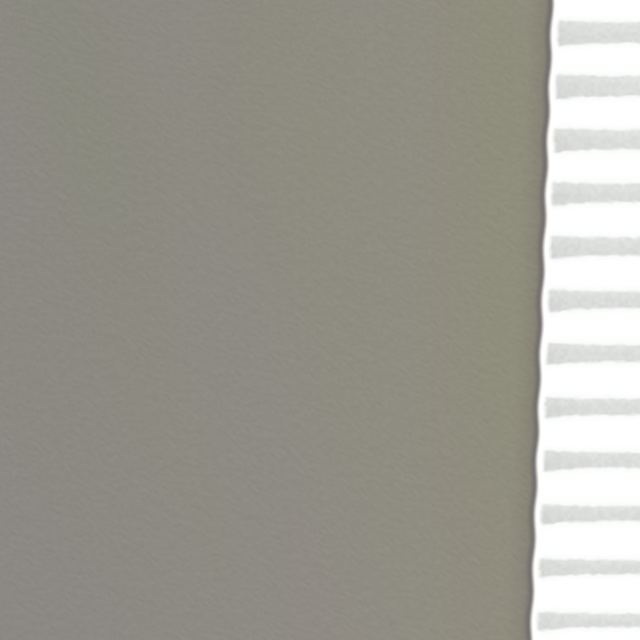
Write a WebGL 1 fragment shader that draws this texture.

```glsl
precision highp float;
uniform vec2 u_resolution;

float hash(vec2 p) {
  return fract(sin(dot(p, vec2(127.1, 311.7))) * 43758.5453);
}

float noise(vec2 p) {
  vec2 i = floor(p);
  vec2 f = fract(p);
  f = f * f * (3.0 - 2.0 * f);
  return mix(mix(hash(i), hash(i + vec2(1.0, 0.0)), f.x),
             mix(hash(i + vec2(0.0, 1.0)), hash(i + vec2(1.0, 1.0)), f.x), f.y);
}

// Matte panel: soft chroma drift, fine grain and slanted pits
vec3 panelColor(vec2 uv) {
  vec3 color = mix(vec3(0.545, 0.538, 0.508), vec3(0.563, 0.552, 0.512), smoothstep(0.0, 0.7, uv.x));
  float drift = noise(vec2(uv.x * 6.0 + uv.y * 1.5, uv.y * 2.5)) - 0.5;
  color += drift * vec3(-0.003, 0.005, -0.022);
  color += vec3(0.0, 0.003, -0.018) * smoothstep(0.6, 0.8, uv.x);

  vec2 slanted = vec2(uv.x + uv.y, (uv.y - uv.x) * 0.6);
  float relief = noise(slanted * 150.0) - noise(slanted * 150.0 + vec2(0.5, 0.3));
  color += relief * 0.018 + (noise(uv * 240.0) - 0.5) * 0.012;
  color -= 0.03 * smoothstep(0.93, 1.0, noise(slanted * 90.0 + 17.0)) * relief;
  return color;
}

// White strip with evenly spaced grey bars, flared at their left ends
vec3 stripColor(vec2 uv, float fromEdge) {
  float row = (uv.y - 0.0305) / 0.0835;
  float offset = (fract(row + 0.5) - 0.5) * 0.0835;
  float flare = exp(-max(fromEdge - 0.012, 0.0) * 28.0);
  float halfHeight = mix(0.0105, 0.0165, uv.y) + 0.0045 * flare;
  float ragged = (noise(uv * vec2(110.0, 160.0)) - 0.5) * 0.003;
  float dist = abs(offset + 0.0015 * flare) - halfHeight + ragged;

  float start = smoothstep(0.006, 0.016, fromEdge + ragged);
  float core = (1.0 - smoothstep(-0.0035, 0.0025, dist)) * start;
  float halo = (1.0 - smoothstep(-0.002, 0.012, dist)) * start;
  float grain = noise(uv * 190.0) - 0.5;
  float lower = smoothstep(0.005, -0.015, -offset);
  vec3 bar = vec3(0.862, 0.868, 0.860) - 0.025 * flare + 0.025 * lower + grain * 0.035;
  vec3 color = mix(vec3(1.0), vec3(0.965, 0.975, 0.97), halo * 0.7);
  return mix(color, bar, core);
}

void main() {
  vec2 uv = gl_FragCoord.xy / u_resolution;

  // Slanted boundary with a ripple in step with the bars
  float ripple = 0.0014 * cos((uv.y - 0.0305) / 0.0835 * 6.28318);
  float edge = 0.830 + 0.0335 * uv.y - ripple;
  float fromEdge = uv.x - edge;

  vec3 panel = panelColor(uv);
  panel -= vec3(0.035, 0.04, 0.025) * smoothstep(-0.045, 0.0, fromEdge);
  float rim = exp(-pow((fromEdge + 0.005) / 0.0045, 2.0));
  panel = mix(panel, vec3(0.43, 0.41, 0.43), rim * 0.65);

  vec3 color = mix(panel, stripColor(uv, fromEdge), smoothstep(-0.004, 0.004, fromEdge));
  gl_FragColor = vec4(clamp(color, 0.0, 1.0), 1.0);
}
```
